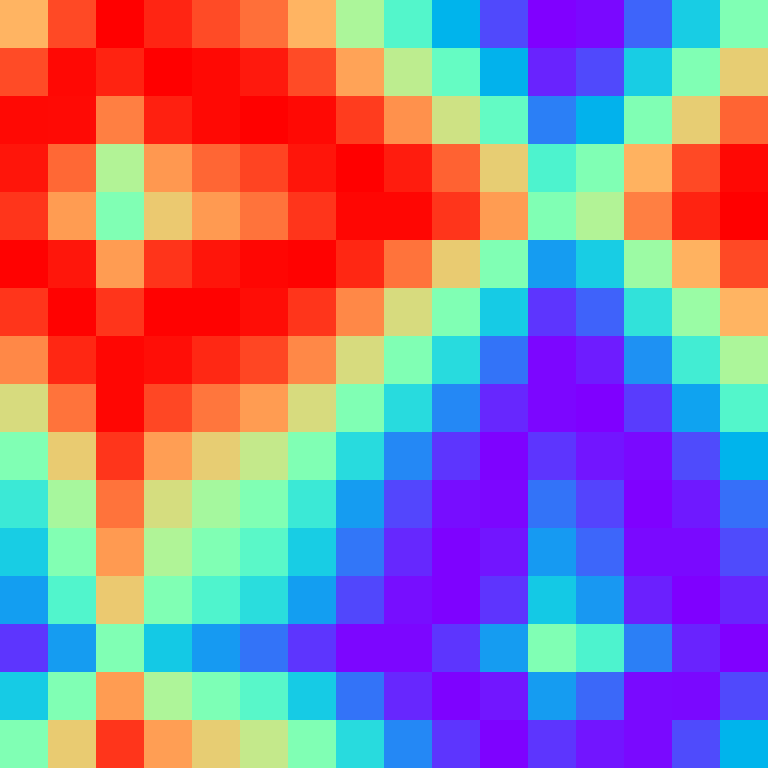
This background is drawn by a Shadertoy shader. Its source:

```glsl
// A mosaic of phase differences: each cell shows sin(phase[column] - phase[row]) in rainbow colours.

const float PI = 3.14159265;
const int CELLS = 16;
const int SAMPLES = 2; // antialiasing samples per axis

// One period of the signal, as phase angles in degrees
const float PHASE[CELLS] = float[CELLS](
    30.0, 54.5, 90.0, 65.0, 54.0, 45.5, 30.0, 10.0,
    -10.0, -30.0, -54.5, -90.0, -78.5, -48.0, -24.0, 0.0);

// Rainbow ramp: violet at 0, mint at 0.5, red at 1
vec3 rainbow(float level) {
    vec3 colour = vec3(abs(2.0 * level - 0.5), sin(PI * level), cos(0.5 * PI * level));
    return clamp(colour, 0.0, 1.0);
}

// Level from 0 to 1 of one cell, zero phase difference giving 0.5
float phaseLevel(ivec2 cell) {
    float difference = radians(PHASE[cell.x] - PHASE[cell.y]);
    return 0.5 + 0.5 * sin(difference);
}

// Colour of the mosaic at a canvas position from 0 to 1
vec3 mosaic(vec2 uv) {
    ivec2 cell = clamp(ivec2(floor(uv * float(CELLS))), ivec2(0), ivec2(CELLS - 1));
    return rainbow(phaseLevel(cell));
}

void mainImage(out vec4 fragColor, in vec2 fragCoord) {
    // Average a small grid of samples to smooth the cell edges
    vec3 colour = vec3(0.0);
    for (int y = 0; y < SAMPLES; y++) {
        for (int x = 0; x < SAMPLES; x++) {
            vec2 offset = (vec2(x, y) + 0.5) / float(SAMPLES) - 0.5;
            colour += mosaic((fragCoord + offset) / iResolution.xy);
        }
    }
    fragColor = vec4(colour / float(SAMPLES * SAMPLES), 1.0);
}
```
